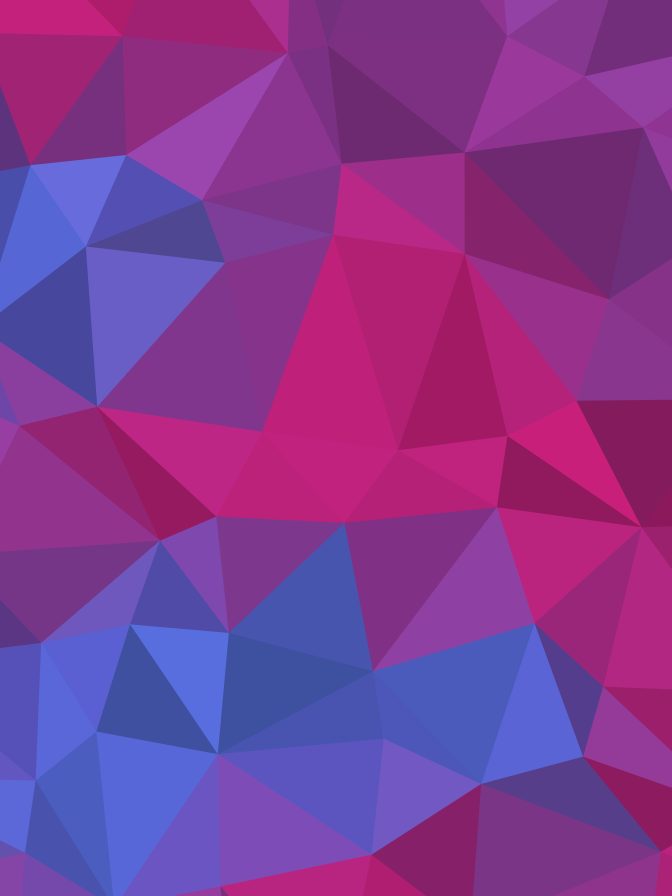
A Shadertoy shader for this background:

```glsl
const float CELLS_HIGH = 7.3;
const float JITTER = 0.78;

const vec3 BLUE = vec3(0.29, 0.34, 0.71);
const vec3 VIOLET = vec3(0.39, 0.28, 0.63);
const vec3 PURPLE = vec3(0.50, 0.20, 0.53);
const vec3 CRIMSON = vec3(0.64, 0.115, 0.42);

vec2 hash22(vec2 p) {
    vec3 q = fract(vec3(p.xyx) * vec3(0.1031, 0.1030, 0.0973));
    q += dot(q, q.yzx + 33.33);
    return fract((q.xx + q.yz) * q.zy);
}

float cross2(vec2 a, vec2 b) {
    return a.x * b.y - a.y * b.x;
}

vec2 meshVertex(vec2 cell) {
    return cell + JITTER * (hash22(cell + 17.0) - 0.5);
}

float glow(vec2 p, vec2 center, vec2 radius) {
    vec2 q = (p - center) / radius;
    return exp(-dot(q, q));
}

// Broad colour zones: positive is crimson, negative is blue
float heatField(vec2 uv) {
    float warm = glow(uv, vec2(0.10, 1.00), vec2(0.28, 0.13))
               + glow(uv, vec2(0.42, 0.48), vec2(0.36, 0.11))
               + glow(uv, vec2(0.92, 0.39), vec2(0.30, 0.13))
               + glow(uv, vec2(0.64, 0.67), vec2(0.16, 0.12))
               + glow(uv, vec2(0.56, 0.00), vec2(0.26, 0.08))
               + glow(uv, vec2(1.02, 0.10), vec2(0.10, 0.13));
    float cool = glow(uv, vec2(0.06, 0.72), vec2(0.28, 0.15))
               + glow(uv, vec2(0.14, 0.13), vec2(0.34, 0.16))
               + glow(uv, vec2(0.46, 0.29), vec2(0.30, 0.12))
               + 0.7 * glow(uv, vec2(0.76, 0.18), vec2(0.24, 0.13));
    return 1.25 * (warm - cool);
}

vec3 heatColor(float heat) {
    vec3 color = mix(BLUE, VIOLET, smoothstep(-1.05, -0.45, heat));
    color = mix(color, PURPLE, smoothstep(-0.5, -0.05, heat));
    return mix(color, CRIMSON, smoothstep(0.15, 0.75, heat));
}

vec3 facetColor(vec2 middle, vec2 seed, float aspect) {
    vec2 uv = middle / CELLS_HIGH / vec2(aspect, 1.0);
    vec2 rnd = hash22(seed + 71.0);
    float heat = heatField(uv) + 0.3 * (rnd.x - 0.5);
    float shade = mix(0.83, 1.22, rnd.y);
    vec3 tint = vec3(1.0, 1.0 + 0.3 * (rnd.x - 0.5), 1.0 + 0.16 * (rnd.x - 0.5));
    return heatColor(heat) * shade * tint;
}

// Signed distance to the line a-b, positive on its left
float edgeDistance(vec2 p, vec2 a, vec2 b) {
    return cross2(b - a, p - a) / max(length(b - a), 1e-4);
}

float triangleCoverage(vec2 p, vec2 a, vec2 b, vec2 c, float pixel) {
    float d = min(edgeDistance(p, a, b), min(edgeDistance(p, b, c), edgeDistance(p, c, a)));
    return clamp(0.5 + d / pixel, 0.0, 1.0);
}

// Delaunay test: opposite angles at b and d sum to less than a half turn
bool splitsAlongAC(vec2 a, vec2 b, vec2 c, vec2 d) {
    vec2 bc = c - b, ba = a - b, da = a - d, dc = c - d;
    return cross2(bc, ba) * dot(da, dc) + dot(bc, ba) * cross2(da, dc) > 0.0;
}

vec4 weightedFacet(vec2 p, vec2 a, vec2 b, vec2 c, vec2 seed, float pixel, float aspect) {
    float coverage = triangleCoverage(p, a, b, c, pixel);
    if (coverage <= 0.0) return vec4(0.0);
    return coverage * vec4(facetColor((a + b + c) / 3.0, seed, aspect), 1.0);
}

void mainImage(out vec4 fragColor, in vec2 fragCoord) {
    float aspect = iResolution.x / iResolution.y;
    float pixel = CELLS_HIGH / iResolution.y;
    vec2 p = fragCoord * pixel;
    vec2 home = floor(p);
    vec4 sum = vec4(0.0);

    // Two facets from each nearby jittered quad
    for (int y = -1; y <= 1; y++) {
        for (int x = -1; x <= 1; x++) {
            vec2 cell = home + vec2(x, y);
            vec2 a = meshVertex(cell);
            vec2 b = meshVertex(cell + vec2(1.0, 0.0));
            vec2 c = meshVertex(cell + vec2(1.0, 1.0));
            vec2 d = meshVertex(cell + vec2(0.0, 1.0));
            vec2 seed = cell * vec2(2.0, 1.0);
            bool alongAC = splitsAlongAC(a, b, c, d);
            vec2 firstTip = alongAC ? c : d;
            vec2 secondStart = alongAC ? a : b;
            sum += weightedFacet(p, a, b, firstTip, seed, pixel, aspect);
            sum += weightedFacet(p, secondStart, c, d, seed + vec2(1.0, 0.0), pixel, aspect);
        }
    }
    fragColor = vec4(sum.rgb / max(sum.a, 1e-4), 1.0);
}
```
